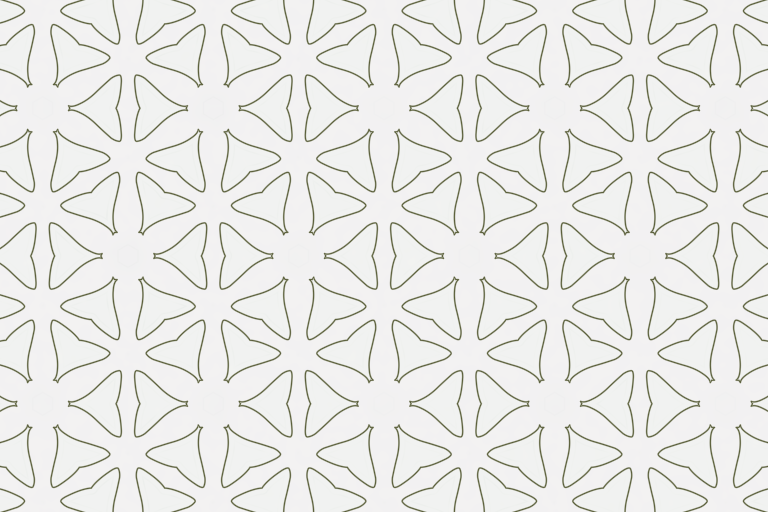
This pattern is drawn by a WebGL 2 fragment shader. Its source:

```glsl
#version 300 es
precision highp float;

uniform vec2 u_resolution;
out vec4 outColor;

// Layout, in units of the flower pitch unless noted
const float FLOWERS_ACROSS = 4.5;   // per canvas width
const float LINE_WIDTH = 0.0077;
const float EDGE_SOFTNESS = 0.85;   // blur radius of the line, in pixels
const float INSET_DEPTH = 0.036;
const float INSET_WIDTH = 0.008;
const float HEXAGON_RADIUS = 0.058;
const float SPECK_RADIUS = 0.022;
const float GRAIN_SCALE = 14.0;

// Colours
const vec3 GROUND = vec3(0.951, 0.947, 0.949);
const vec3 PETAL = vec3(0.946, 0.950, 0.944);
const vec3 OUTLINE = vec3(0.33, 0.35, 0.20);
const vec3 FAINT_SHADE = vec3(0.020, 0.015, 0.017);

const float SECTOR = 1.04719755;
const vec2 LATTICE = vec2(1.0, 1.7320508);
const vec2 CENTROID = vec2(0.5, 0.288675);

// Half a petal: chained quadratic curves from the flared tip to the notch
const int CURVES = 6;
const int STEPS = 10;
const vec2 TIP = vec2(0.159, 0.0);
const vec2 PROFILE[13] = vec2[13](
    vec2(0.152, 0.014), vec2(0.175, 0.004), vec2(0.220, 0.027),
    vec2(0.265, 0.048), vec2(0.310, 0.091), vec2(0.350, 0.130),
    vec2(0.400, 0.174), vec2(0.425, 0.192), vec2(0.448, 0.194),
    vec2(0.462, 0.195), vec2(0.461, 0.155), vec2(0.455, 0.050),
    vec2(0.430, 0.0));

vec2 hash2(vec2 p) {
    vec3 h = fract(p.xyx * vec3(0.1031, 0.1030, 0.0973));
    h += dot(h, h.yzx + 33.33);
    return fract((h.xx + h.yz) * h.zy);
}

float cornerGradient(vec2 cell, vec2 offset) {
    return dot(hash2(cell) * 2.0 - 1.0, offset);
}

float gradientNoise(vec2 p) {
    vec2 i = floor(p), f = fract(p);
    vec2 u = f * f * f * (f * (f * 6.0 - 15.0) + 10.0);
    vec2 e = vec2(1.0, 0.0);
    float low = mix(cornerGradient(i, f), cornerGradient(i + e, f - e), u.x);
    float high = mix(cornerGradient(i + e.yx, f - e.yx),
                     cornerGradient(i + 1.0, f - 1.0), u.x);
    return mix(low, high, u.y);
}

// Nearest centre of the triangular lattice
vec2 flowerCentre(vec2 p) {
    vec2 a = round(p / LATTICE) * LATTICE;
    vec2 b = (floor(p / LATTICE) + 0.5) * LATTICE;
    return distance(p, a) < distance(p, b) ? a : b;
}

// Mirror all six petals onto the upper half of one
vec2 foldSector(vec2 q) {
    float angle = atan(q.y, q.x);
    angle -= round(angle / SECTOR) * SECTOR;
    return length(q) * vec2(cos(angle), abs(sin(angle)));
}

float segmentDistance(vec2 p, vec2 a, vec2 b) {
    vec2 pa = p - a, ba = b - a;
    return length(pa - ba * clamp(dot(pa, ba) / dot(ba, ba), 0.0, 1.0));
}

bool crossesAbove(vec2 p, vec2 a, vec2 b) {
    if ((a.x > p.x) == (b.x > p.x)) return false;
    return mix(a.y, b.y, (p.x - a.x) / (b.x - a.x)) > p.y;
}

// Signed distance, negative inside the petal
float petalDistance(vec2 q) {
    vec2 a = PROFILE[0];
    float d = segmentDistance(q, TIP, a);
    bool inside = crossesAbove(q, TIP, a);
    for (int c = 0; c < CURVES; c++) {
        for (int s = 1; s <= STEPS; s++) {
            float t = float(s) / float(STEPS);
            vec2 b = mix(mix(PROFILE[2 * c], PROFILE[2 * c + 1], t),
                         mix(PROFILE[2 * c + 1], PROFILE[2 * c + 2], t), t);
            d = min(d, segmentDistance(q, a, b));
            inside = inside != crossesAbove(q, a, b);
            a = b;
        }
    }
    return inside ? -d : d;
}

float softLine(float d, float width) {
    return 1.0 - smoothstep(0.0, width, abs(d));
}

void main() {
    float pixel = FLOWERS_ACROSS / u_resolution.x;
    vec2 p = (gl_FragCoord.xy - 0.5 * u_resolution) * pixel + vec2(0.5, 0.0);
    vec2 centre = flowerCentre(p);
    vec2 q = foldSector(p - centre);
    float d = petalDistance(q);
    float blur = EDGE_SOFTNESS * pixel;

    // Pale fill
    vec3 color = mix(GROUND, PETAL, 1.0 - smoothstep(-blur, blur, d));

    // Faint embossing, uneven from flower to flower
    float grain = gradientNoise(p * GRAIN_SCALE);
    float strength = mix(0.35, 1.0, hash2(round(centre * 2.0) + 50.0).x);
    float emboss = softLine(d + INSET_DEPTH, INSET_WIDTH) * (0.6 + grain);
    emboss += 0.6 * softLine(q.x - HEXAGON_RADIUS, INSET_WIDTH);
    emboss += 0.4 * softLine(distance(q, CENTROID), SPECK_RADIUS);
    emboss += 0.3 * (1.0 - smoothstep(0.05, 0.17, length(q)));
    color -= FAINT_SHADE * (emboss * strength + 0.15 * grain);

    // Petal outline
    float halfWidth = 0.5 * LINE_WIDTH;
    float ink = 1.0 - smoothstep(halfWidth - blur, halfWidth + blur, abs(d));
    outColor = vec4(mix(color, OUTLINE, ink), 1.0);
}
```
